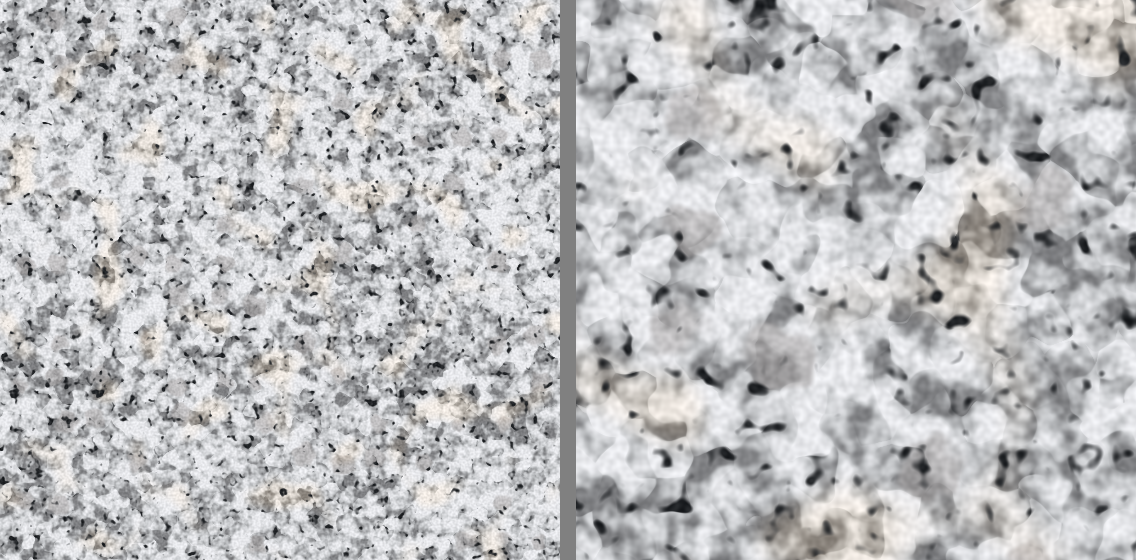
Left: the whole. Right: its middle third, enlarged.
Give the GLSL for this texture, as a WebGL 1 fragment shader.

```glsl
precision highp float;

uniform vec2 u_resolution;

// Colours
const vec3 PALE_FELDSPAR = vec3(0.912, 0.916, 0.930);
const vec3 MID_FELDSPAR = vec3(0.765, 0.774, 0.785);
const vec3 SMOKY_QUARTZ = vec3(0.490, 0.494, 0.505);
const vec3 TAUPE_QUARTZ = vec3(0.665, 0.650, 0.650);
const vec3 BLACK_MICA = vec3(0.120, 0.130, 0.142);
const vec3 WARM_SHIFT = vec3(0.040, 0.010, -0.030);

// Frequencies, in features per canvas
const float REGION_FREQ = 5.0;
const float STAIN_FREQ = 13.0;
const float TAUPE_FREQ = 14.0;
const float PATCH_FREQ = 24.0;
const float CRYSTAL_FREQ = 50.0;
const float BLOTCH_FREQ = 55.0;
const float FLECK_FREQ = 62.0;
const float DETAIL_FREQ = 125.0;
const float GRAIN_FREQ = 230.0;

// Amounts
const float WARP_AMOUNT = 0.011;
const float CRYSTAL_SHARPNESS = 28.0;
const float TAUPE_CHANCE = 0.28;
const float TAUPE_OPACITY = 0.55;
const float FLECK_CLUSTERING = 0.13;
const float FLECK_START = 0.33;
const float FLECK_FULL = 0.74;
const float GRAIN_AMOUNT = 0.10;

vec2 hash2(vec2 p) {
  vec3 h = fract(p.xyx * vec3(0.1031, 0.1030, 0.0973));
  h += dot(h, h.yzx + 33.33);
  return fract((h.xx + h.yz) * h.zy);
}

float cornerSlope(vec2 corner, vec2 offset) {
  float angle = 6.28319 * hash2(corner).x;
  return dot(vec2(cos(angle), sin(angle)), offset);
}

float gradientNoise(vec2 p) {
  vec2 i = floor(p);
  vec2 f = p - i;
  vec2 u = f * f * f * (f * (f * 6.0 - 15.0) + 10.0);
  vec2 e = vec2(1.0, 0.0);
  float low = mix(cornerSlope(i, f), cornerSlope(i + e.xy, f - e.xy), u.x);
  float high = mix(cornerSlope(i + e.yx, f - e.yx), cornerSlope(i + e.xx, f - e.xx), u.x);
  return mix(low, high, u.y);
}

// Random tone per crystal from -1 to 1, blended at the cell borders
float crystalTone(vec2 p) {
  vec2 cell = floor(p);
  float toneSum = 0.0;
  float weightSum = 0.0;
  for (int y = -1; y <= 1; y++) {
    for (int x = -1; x <= 1; x++) {
      vec2 id = cell + vec2(float(x), float(y));
      vec2 offset = id + hash2(id) - p;
      float weight = exp(-CRYSTAL_SHARPNESS * dot(offset, offset));
      toneSum += weight * (2.0 * hash2(id + 71.0).y - 1.0);
      weightSum += weight;
    }
  }
  return toneSum / max(weightSum, 1e-9);
}

// Sparse large rounded grains, each kept inside its own cell
float taupeGrain(vec2 p) {
  vec2 id = floor(p);
  vec2 random = hash2(id + 19.0);
  vec2 centre = 0.35 + 0.3 * hash2(id + 43.0);
  float radius = mix(0.17, 0.30, random.y);
  float inside = 1.0 - smoothstep(radius - 0.07, radius + 0.03, length(p - id - centre));
  return inside * step(random.x, TAUPE_CHANCE);
}

void main() {
  vec2 uv = gl_FragCoord.xy / min(u_resolution.x, u_resolution.y);

  // Ragged grain outlines
  vec2 warp = vec2(gradientNoise(uv * BLOTCH_FREQ + 3.7),
                   gradientNoise(uv * BLOTCH_FREQ + 91.3));
  vec2 p = uv + WARP_AMOUNT * warp;

  // Mineral darkness, with a spread of about one
  float darkness = crystalTone(p * CRYSTAL_FREQ)
    + 1.0 * gradientNoise(uv * REGION_FREQ + 11.0)
    + 2.0 * gradientNoise(p * PATCH_FREQ + 23.0)
    + 2.5 * gradientNoise(p * BLOTCH_FREQ + 37.0)
    + 1.5 * gradientNoise(uv * DETAIL_FREQ + 53.0);

  vec3 color = mix(PALE_FELDSPAR, MID_FELDSPAR, smoothstep(-1.3, 0.6, darkness));
  color = mix(color, SMOKY_QUARTZ, smoothstep(0.0, 1.9, darkness));
  color = mix(color, TAUPE_QUARTZ, TAUPE_OPACITY * taupeGrain(p * TAUPE_FREQ));

  // Faint warm stains
  float stain = gradientNoise(uv * STAIN_FREQ + 67.0);
  color += WARM_SHIFT * smoothstep(0.1, 0.5, stain);

  // Black flecks gathered in the darker minerals
  float fleck = gradientNoise(p * FLECK_FREQ + 113.0)
    + 0.6 * gradientNoise(uv * DETAIL_FREQ + 131.0)
    + FLECK_CLUSTERING * darkness;
  color = mix(color, BLACK_MICA, smoothstep(FLECK_START, FLECK_FULL, fleck));

  // Fine surface grain
  color += GRAIN_AMOUNT * gradientNoise(uv * GRAIN_FREQ + 151.0);

  gl_FragColor = vec4(clamp(color, 0.0, 1.0), 1.0);
}
```
